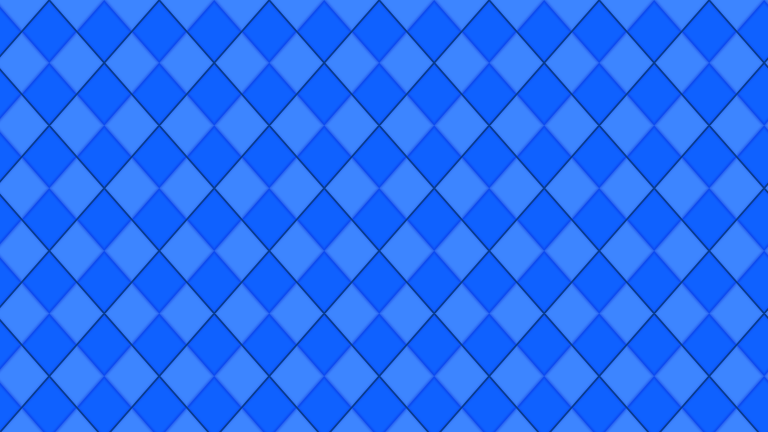
Reproduce this pattern procedurally as a Shadertoy shader.

```glsl
// Two-tone blue diamond tiles, with a dark diagonal seam around every group of four.

// Lengths are fractions of the canvas height
const vec2  CELL         = vec2(0.2546, 0.2901);  // width and height of a group of four
const vec2  SEAM_NODE    = vec2(0.7505, 0.5644);  // one crossing of the seams
const float SEAM_HALF    = 0.0019;
const float SHADE_REACH  = 0.0045;
const float SEAM_SHADE   = 0.65;                  // shade strength beside the seams
const float INNER_SHADE  = 0.95;                  // shade strength between tiles of a group

const vec3 LIGHT_BLUE  = vec3(0.24, 0.52, 1.00);
const vec3 LIGHT_SHADE = vec3(0.16, 0.39, 0.94);
const vec3 DEEP_BLUE   = vec3(0.06, 0.38, 1.00);
const vec3 DEEP_SHADE  = vec3(0.04, 0.27, 0.93);
const vec3 SEAM_COLOR  = vec3(0.03, 0.23, 0.54);

// Signed distance to the nearest multiple of one half, positive on the first half
vec2 halfWave(vec2 q) {
    return 0.25 - abs(fract(q + 0.25) - 0.5);
}

// Soft falloff away from an edge
float softShade(float d) {
    return exp(-d * d / (SHADE_REACH * SHADE_REACH));
}

void mainImage(out vec4 fragColor, in vec2 fragCoord) {
    float pixel = 1.0 / iResolution.y;

    // Diagonal coordinates: seams at integers, inner edges halfway between
    vec2 p = (fragCoord * pixel - SEAM_NODE) / CELL;
    vec2 q = vec2(p.x + p.y, p.x - p.y);
    float toLength = 1.0 / length(1.0 / CELL);

    // Distances to the two kinds of edge
    vec2 seamDist  = abs(q - round(q)) * toLength;
    vec2 innerDist = abs(fract(q) - 0.5) * toLength;
    float seam  = min(seamDist.x, seamDist.y);
    float inner = min(innerDist.x, innerDist.y);

    // Smoothed checker of light and deep tiles
    vec2 side = smoothstep(-0.7 * pixel, 0.7 * pixel, halfWave(q) * toLength) * 2.0 - 1.0;
    float lightTile = 0.5 + 0.5 * side.x * side.y;

    // Shaded rims
    float shade = max(SEAM_SHADE * softShade(seam), INNER_SHADE * softShade(inner));
    vec3 color = mix(mix(DEEP_BLUE, DEEP_SHADE, shade),
                     mix(LIGHT_BLUE, LIGHT_SHADE, shade), lightTile);

    // Dark seams
    float seamMask = 1.0 - smoothstep(SEAM_HALF - 0.6 * pixel, SEAM_HALF + 0.6 * pixel, seam);
    color = mix(color, SEAM_COLOR, seamMask);

    fragColor = vec4(color, 1.0);
}
```
